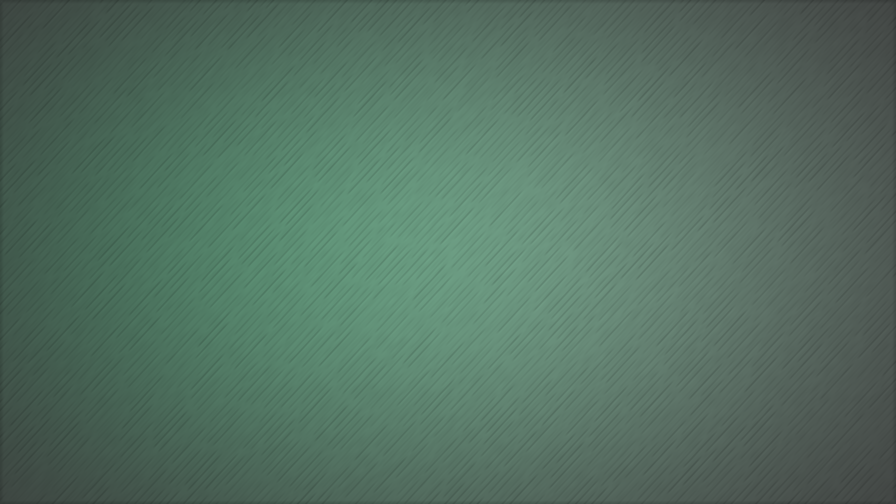
Write a WebGL 1 fragment shader that draws this background.

```glsl
precision highp float;
// Sage green backdrop with a dark vignette and fine slanted engraved strokes.
uniform vec2 u_resolution;

float hash(vec2 p) {
  vec3 q = fract(vec3(p.xyx) * 0.1031);
  q += dot(q, q.yzx + 33.33);
  return fract((q.x + q.y) * q.z);
}

float valueNoise(vec2 p) {
  vec2 cell = floor(p), f = fract(p);
  f = f * f * (3.0 - 2.0 * f);
  return mix(mix(hash(cell), hash(cell + vec2(1.0, 0.0)), f.x),
             mix(hash(cell + vec2(0.0, 1.0)), hash(cell + 1.0), f.x), f.y);
}

// Staggered dashes: x runs along a lane, y counts lanes.
float engravedStrokes(vec2 p, float pixel) {
  float lane = floor(p.y);
  float along = p.x + hash(vec2(lane, 7.0)) * 9.0;
  float seed = hash(vec2(floor(along), lane));
  float t = fract(along);
  float across = fract(p.y) - 0.5 - (seed - 0.5) * 0.25;
  float taper = smoothstep(0.0, 0.12, t) * (1.0 - smoothstep(0.8, 1.0, t));
  float groove = 1.0 - smoothstep(0.02, 0.08 + pixel, abs(across));
  float ridge = 1.0 - smoothstep(0.02, 0.08 + pixel, abs(across + 0.3));
  return taper * (0.25 + 0.75 * seed) * (0.25 * ridge - groove);
}

void main() {
  vec2 uv = gl_FragCoord.xy / u_resolution;
  vec2 pos = gl_FragCoord.xy / u_resolution.y;

  // Central light, with a greener glow to the left
  float vignette = smoothstep(0.0, 1.0, length((uv - 0.5) * vec2(1.32, 1.08)));
  float fade = smoothstep(0.0, 1.0, length((uv - vec2(0.22, 0.5)) * vec2(0.98, 0.8)));
  float green = mix(0.605, 0.255, vignette);
  float tint = mix(0.36, 0.1, fade) * (1.0 - 0.65 * pow(vignette, 4.0));
  vec3 color = green * vec3(1.0 - tint, 1.0, 1.0 - 0.53 * tint);

  // Slanted strokes over a faint grain stretched the same way
  vec2 slant = normalize(vec2(1.0, 1.08));
  vec2 grainPos = vec2(dot(pos, slant), dot(pos, vec2(-slant.y, slant.x))) + 3.0;
  float strokes = engravedStrokes(grainPos * vec2(9.0, 84.0), 84.0 / u_resolution.y);
  float grain = valueNoise(grainPos * vec2(45.0, 210.0)) - 0.5;
  color *= 1.0 + 0.11 * strokes + 0.04 * grain;

  // Thin shaded rim
  vec2 rim = min(uv, 1.0 - uv) * vec2(u_resolution.x / u_resolution.y, 1.0);
  color *= 0.88 + 0.12 * smoothstep(0.0, 0.009, min(rim.x, rim.y));

  gl_FragColor = vec4(color, 1.0);
}
```
